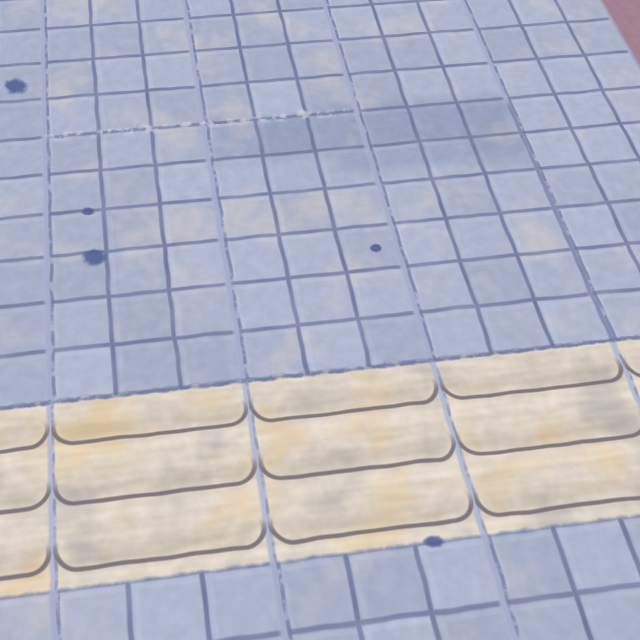
Give the GLSL for this texture, as a Shadertoy shader.

```glsl
// Weathered blue paving slabs crossed by a band of ribbed cream tactile tiles, seen in perspective.
#define CELLS 3.0
#define GROOVE_WIDTH 0.014
#define JOINT_WIDTH 0.024
#define RIB_RADIUS 0.100
#define RIB_OFFSET 0.145
#define WOBBLE 0.010
#define BLUE_STONE vec3(0.675, 0.705, 0.795)
#define BLUE_GROOVE vec3(0.435, 0.465, 0.610)
#define CREAM_STONE vec3(0.865, 0.825, 0.775)
#define CREAM_GROOVE vec3(0.455, 0.425, 0.455)
#define MORTAR vec3(0.685, 0.710, 0.820)

// Columns carry ground across, ground away, and ground origin to the canvas.
const mat3 GROUND_TO_CANVAS = mat3(0.3116, 0.0416, 0.0194,
                                   0.0043, 0.3003, 0.1171,
                                   0.0781, 0.3685, 1.0);

vec2 hash2(vec2 p) {
    vec3 q = fract(vec3(p.xyx) * vec3(0.1031, 0.1030, 0.0973));
    q += dot(q, q.yzx + 33.33);
    return fract((q.xx + q.yz) * q.zy);
}

float corner(vec2 cell, vec2 f, vec2 o) {
    return dot(hash2(cell + o) * 2.0 - 1.0, f - o);
}

float gradientNoise(vec2 p) {
    vec2 i = floor(p), f = fract(p);
    vec2 s = f * f * f * (f * (f * 6.0 - 15.0) + 10.0);
    return mix(mix(corner(i, f, vec2(0, 0)), corner(i, f, vec2(1, 0)), s.x),
               mix(corner(i, f, vec2(0, 1)), corner(i, f, vec2(1, 1)), s.x), s.y);
}

float fbm(vec2 p) {
    float sum = 0.0, gain = 1.0;
    for (int i = 0; i < 4; i++) {
        sum += gain * gradientNoise(p);
        p = mat2(1.6, 1.2, -1.2, 1.6) * p + 7.3;
        gain *= 0.55;
    }
    return sum;
}

float band(float d, float width) {
    return 1.0 - smoothstep(width * 0.35, width * 1.35, abs(d));
}

float box(vec2 p, vec2 center, vec2 halfSize) {
    vec2 d = smoothstep(halfSize - 0.08, halfSize + 0.08, abs(p - center));
    return (1.0 - d.x) * (1.0 - d.y);
}

// Signed offset to the nearest multiple of a period.
vec2 nearest(vec2 p, float period) {
    return (fract(p / period + 0.5) - 0.5) * period;
}

vec3 blueSlabs(vec2 g, float dirt, float fine) {
    vec2 cell = floor(g * CELLS);
    vec3 color = BLUE_STONE + (hash2(cell + 40.0).x - 0.5) * 0.045;

    // Pale warm wear and shaded damp areas
    float wear = smoothstep(0.0, 0.65, dirt + 0.5 * box(g, vec2(1.35, 1.15), vec2(0.6, 0.15)));
    color = mix(color, vec3(0.79, 0.77, 0.79), wear * 0.65);
    float damp = box(g, vec2(2.4, 1.75), vec2(0.6, 0.3)) + box(g, vec2(1.4, 1.82), vec2(0.4, 0.2));
    color -= damp * vec3(0.065, 0.055, 0.035);
    color += 0.035 * fine;

    // Fine grooves, with a faint light lip beside them
    vec2 d = nearest(g, 1.0 / CELLS);
    vec2 lines = vec2(band(d.x, GROOVE_WIDTH), band(d.y, GROOVE_WIDTH * 1.1));
    float lip = max(band(d.x - 0.035, 0.014), band(d.y + 0.035, 0.014));
    color += 0.022 * lip;
    float strength = 0.80 + 0.35 * gradientNoise(g * 5.0 + 3.0);
    color = mix(color, BLUE_GROOVE, max(lines.x, lines.y * 0.9) * clamp(strength, 0.4, 1.0));

    // Wider slab joints, pale mortar over a dark seam
    float joint = nearest(g, 1.0).x;
    float openSeam = smoothstep(2.4, 2.6, g.x) * (1.0 - smoothstep(1.9, 2.0, g.y));
    color = mix(color, MORTAR, band(joint, JOINT_WIDTH) * (0.85 - 0.65 * openSeam));
    float seam = band(joint - 0.021, 0.011) * smoothstep(-0.25, 0.4, fine + 0.25);
    color = mix(color, BLUE_GROOVE, 0.7 * seam);

    // Chalky crust along the far cross joint
    float crust = band(g.y - 1.99 - 0.04 * fine, 0.035) * smoothstep(-0.15, 0.35, fine);
    crust *= smoothstep(-0.1, 0.1, g.x) * (1.0 - smoothstep(1.9, 2.1, g.x));
    return mix(color, vec3(0.81, 0.81, 0.86), 0.75 * crust);
}

vec3 creamTiles(vec2 g, float dirt, float fine) {
    vec3 color = CREAM_STONE + 0.05 * fine;
    color = mix(color, vec3(0.885, 0.785, 0.645), smoothstep(-0.05, 0.65, dirt) * 0.75);
    color = mix(color, vec3(0.73, 0.71, 0.70), smoothstep(0.0, 0.65, -dirt) * 0.75);

    // Rounded ribs, shaded on their near side
    vec2 rib = vec2(fract(g.x) - 0.5, nearest(g + RIB_OFFSET, 1.0 / 3.0).y);
    float d = length(vec2(max(abs(rib.x) - 0.385, 0.0), rib.y)) - RIB_RADIUS;
    float nearSide = 1.0 - smoothstep(-0.05, 0.06, rib.y);
    color -= 0.055 * nearSide * (1.0 - smoothstep(-0.06, 0.0, d));
    color += 0.025 * smoothstep(0.01, 0.05, d);
    float streak = gradientNoise(g * vec2(4.0, 28.0));
    color += 0.055 * streak;

    float joint = nearest(g, 1.0).x;
    color = mix(color, MORTAR, 0.85 * band(joint, JOINT_WIDTH * 0.8));
    color = mix(color, BLUE_GROOVE, 0.5 * band(joint - 0.012, 0.009) * smoothstep(-0.3, 0.3, fine));
    return mix(color, CREAM_GROOVE, 0.88 * band(d, 0.013) * nearSide);
}

void mainImage(out vec4 fragColor, in vec2 fragCoord) {
    vec2 p = fragCoord / iResolution.xy;
    vec3 ground = inverse(GROUND_TO_CANVAS) * vec3(p, 1.0);
    vec2 g = ground.xy / ground.z;
    g.y -= 0.1 * max(g.y - 2.0, 0.0);
    g += WOBBLE * vec2(gradientNoise(g * 7.0), gradientNoise(g * 7.0 + 19.0));
    float dirt = fbm(g * 2.3 + 5.0);
    float fine = fbm(g * 13.0);

    // Paving and the tactile band
    float edge = 0.012 * fine;
    float cream = smoothstep(-1.015, -0.985, g.y + edge) * (1.0 - smoothstep(-0.015, 0.015, g.y + edge));
    vec3 color = mix(blueSlabs(g, dirt, fine), creamTiles(g, dirt, fine), cream);
    float border = band(g.y - 0.012 + edge, 0.016) * smoothstep(-0.4, 0.2, fine + 0.1);
    color = mix(color, BLUE_GROOVE, 0.7 * border);

    // Reddish paving beyond the far corner
    float red = smoothstep(3.98, 4.03, g.x) * smoothstep(1.6, 1.8, g.y);
    color = mix(color, vec3(0.64, 0.51, 0.57) + 0.03 * fine, red);

    // Ink-blue stains: position and radius on the canvas
    vec3 stains[5] = vec3[5](vec3(0.147, 0.598, 0.019), vec3(0.139, 0.669, 0.010),
        vec3(0.025, 0.865, 0.018), vec3(0.587, 0.613, 0.009), vec3(0.677, 0.154, 0.015));
    for (int i = 0; i < 5; i++) {
        float d = length((p - stains[i].xy) * vec2(1.0, 1.5)) / stains[i].z + 0.35 * fine;
        color = mix(color, vec3(0.32, 0.37, 0.57), 0.85 * (1.0 - smoothstep(0.6, 1.25, d)));
    }
    fragColor = vec4(clamp(color, 0.0, 1.0), 1.0);
}
```
